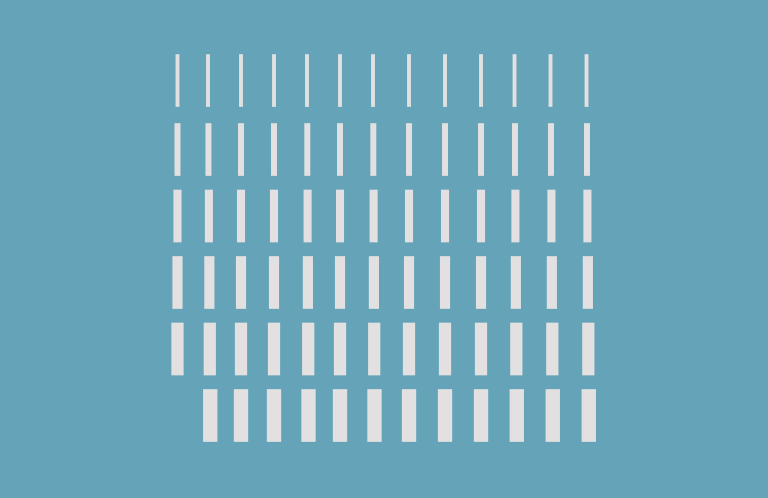
A Shadertoy shader for this pattern:

```glsl
// Six rows of pale upright bars on a flat blue field, widening row by row.
// Each pixel picks its nearest row, then loops over the columns and adds up
// box coverage. Lengths are in canvas heights, origin at the lower left.

const float ASPECT = 512.0 / 332.0;
const vec3 FIELD_BLUE = vec3(0.392, 0.639, 0.722);
const vec3 BAR_PALE = vec3(0.885, 0.880, 0.880);

const int COLUMNS = 13;
const float ROWS = 6.0;
const float FIRST_X = 0.3514;       // regular centre of column 0
const float COLUMN_PITCH = 0.06627;
const float EXTRA_PITCH = 0.00602;  // wider spacing right of the middle
const float COLUMN_NUDGE = 0.0050;  // shift of the outer columns
const float TOP_Y = 0.8333;         // regular centre of the top row
const float ROW_PITCH = 0.13353;
const float TOP_ROW_LIFT = 0.0050;
const float BAR_HEIGHT = 0.1058;
const float TOP_WIDTH = 0.0078;
const float WIDTH_STEP = 0.0042;    // added width per row going down
const float DRIFT_OUTER = 0.0009;   // rightward drift per row
const float DRIFT_INNER = 0.0006;

// Slight rightward drift of some columns, per row
float columnDrift(int column) {
    if (column == 1 || column >= 10) return DRIFT_OUTER;
    if (column == 4 || column == 6) return DRIFT_INNER;
    return 0.0;
}

// Uneven column centres: regular pitch, a wider right part, nudged ends
float columnCentre(int column, float row) {
    float i = float(column);
    float x = FIRST_X + COLUMN_PITCH * i + EXTRA_PITCH * max(i - 6.0, 0.0);
    if (column == 0) x += COLUMN_NUDGE;
    if (column >= 10) x -= COLUMN_NUDGE;
    return x + row * columnDrift(column);
}

// Antialiased coverage of an axis-aligned box
float boxCoverage(vec2 offset, vec2 halfSize, vec2 pixel) {
    vec2 cover = clamp((halfSize - abs(offset)) / pixel + 0.5, 0.0, 1.0);
    return cover.x * cover.y;
}

void mainImage(out vec4 fragColor, in vec2 fragCoord) {
    vec2 pixel = vec2(ASPECT, 1.0) / iResolution.xy;
    vec2 p = fragCoord * pixel;

    // Nearest row, counted from the top
    float row = clamp(floor((TOP_Y - p.y) / ROW_PITCH + 0.5), 0.0, ROWS - 1.0);
    float rowY = TOP_Y - row * ROW_PITCH;
    if (row < 0.5) rowY += TOP_ROW_LIFT;
    vec2 halfSize = 0.5 * vec2(TOP_WIDTH + WIDTH_STEP * row, BAR_HEIGHT);

    // The bottom row leaves its first place empty
    int firstColumn = row > ROWS - 1.5 ? 1 : 0;
    float bars = 0.0;
    for (int column = 0; column < COLUMNS; column++) {
        if (column < firstColumn) continue;
        vec2 centre = vec2(columnCentre(column, row), rowY);
        bars = max(bars, boxCoverage(p - centre, halfSize, pixel));
    }

    fragColor = vec4(mix(FIELD_BLUE, BAR_PALE, bars), 1.0);
}
```
